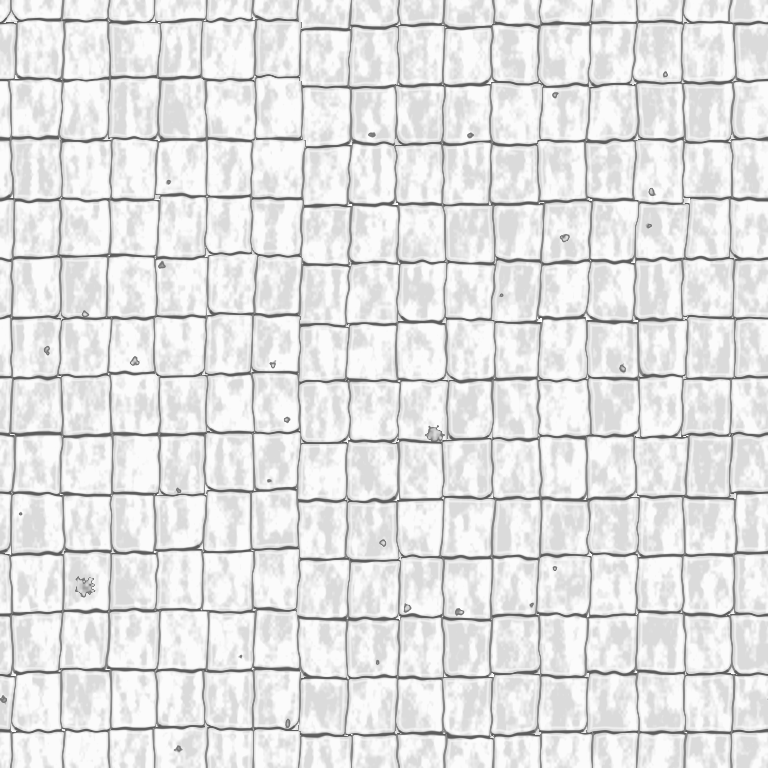
Reproduce this texture map procedurally as a three.js fragment shader.

```glsl
// Pale weathered roof tiles, 16 across and 13 down, with dark uneven seams.
// Each tile is found between jittered joints and beds; its edge distance draws
// the seam, halo and rim, and wrapping noise draws the streaked surface.
varying vec2 vUv;

const vec2 GRID = vec2(16.0, 13.0);
const vec2 GRID_OFFSET = vec2(0.27, 0.63);

vec2 wrap(vec2 cell, vec2 period) {
  return floor(mod(cell + 0.5, period));
}

float hash(vec2 p, float seed) {
  vec3 h = fract(vec3(p, seed) * vec3(0.1031, 0.1030, 0.0973));
  h += dot(h, h.yzx + 33.33);
  return fract((h.x + h.y) * h.z);
}

float tileHash(vec2 id, float seed) {
  return hash(wrap(id, GRID), seed);
}

// Value noise that repeats after a whole number of cells
float noise(vec2 p, vec2 period, float seed) {
  vec2 i = floor(p), f = fract(p);
  f = f * f * (3.0 - 2.0 * f);
  float a = hash(wrap(i, period), seed);
  float b = hash(wrap(i + vec2(1.0, 0.0), period), seed);
  float c = hash(wrap(i + vec2(0.0, 1.0), period), seed);
  float d = hash(wrap(i + 1.0, period), seed);
  return mix(mix(a, b, f.x), mix(c, d, f.x), f.y);
}

float layer(vec2 uv, vec2 freq, vec2 shift, float seed) {
  return noise(uv * freq + shift, freq, seed);
}

// Leaning upright joint on the left of a tile
float jointX(vec2 id, vec2 g) {
  float lean = 0.14 * (tileHash(id, 3.0) - 0.35);
  return id.x + 0.12 * (tileHash(id, 5.0) - 0.5) + lean * (g.y - id.y - 0.5);
}

// Sloping bed below a tile, stepping down at the seventh column
float bedY(vec2 id, vec2 g) {
  float column = wrap(id, GRID).x;
  float sag = column < 5.5 ? 0.01 * column : -0.01 * (16.0 - column);
  float slope = 0.07 * (tileHash(id, 7.0) - 0.5);
  return id.y + sag + 0.07 * (tileHash(id, 11.0) - 0.5) + slope * (g.x - id.x - 0.5);
}

vec2 findTile(vec2 g) {
  vec2 id = floor(g);
  for (int i = 0; i < 3; i++) {
    id.x += step(jointX(id + vec2(1.0, 0.0), g), g.x) - step(g.x, jointX(id, g));
    id.y += step(bedY(id + vec2(0.0, 1.0), g), g.y) - step(g.y, bedY(id, g));
  }
  return id;
}

// Distance inward from the edge of a round-cornered tile
float edgeDistance(vec2 q, float radius) {
  return radius - length(max(radius - q, 0.0)) + max(min(q.x, q.y) - radius, 0.0);
}

// Streaks, blotches and grain, greyer toward the left of each tile
float surface(vec2 uv, vec2 id, vec2 local) {
  vec2 shift = floor(90.0 * vec2(tileHash(id, 13.0), tileHash(id, 17.0)));
  float streak = layer(uv, vec2(112.0, 34.0), shift, 19.0);
  float blotch = layer(uv, vec2(150.0, 96.0), shift, 23.0);
  float grain = layer(uv, vec2(300.0, 220.0), shift, 29.0);
  float tone = 0.05 * (tileHash(id, 31.0) - 0.5) + 0.06 * (local.x - 0.5);
  tone += wrap(id, GRID).x < 5.5 ? 0.012 : -0.006;
  float pattern = 0.5 * streak + 0.3 * blotch + 0.2 * grain;
  return clamp(0.93 + tone + 0.5 * (pattern - 0.5), 0.86, 0.985);
}

// Occasional pit, some near the lower edge, with a dark rough rim
float addPit(float shade, vec2 uv, vec2 id, vec2 fromCorner) {
  float rarity = tileHash(id, 37.0);
  vec2 spot = 0.12 + 0.76 * vec2(tileHash(id, 41.0), tileHash(id, 43.0));
  spot.y *= mix(0.2, 1.0, step(0.5, tileHash(id, 47.0)));
  float radius = mix(0.0025, 0.0055, tileHash(id, 53.0)) + 0.007 * step(0.988, rarity);
  float rough = layer(uv, vec2(256.0), vec2(0.0), 59.0);
  float d = length(fromCorner - spot / GRID) - radius * (0.5 + rough);
  float fill = step(0.87, rarity) * (1.0 - smoothstep(-0.001, 0.001, d));
  float core = 1.0 - smoothstep(-0.004, -0.001, d);
  return mix(shade, mix(0.46, 0.6 + 0.3 * rough, core), fill);
}

void main() {
  vec2 wobble = vec2(layer(vUv, vec2(64.0), vec2(0.0), 61.0),
                     layer(vUv, vec2(80.0), vec2(0.0), 67.0)) - 0.5;
  vec2 g = vUv * GRID - GRID_OFFSET + 0.05 * wobble;
  vec2 id = findTile(g);
  vec2 low = (g - vec2(jointX(id, g), bedY(id, g))) / GRID;
  vec2 high = (vec2(jointX(id + vec2(1.0, 0.0), g), bedY(id + vec2(0.0, 1.0), g)) - g) / GRID;
  vec2 q = min(low, high);

  // Lower corners are sometimes worn round
  float side = step(high.x, low.x);
  float worn = step(low.y, high.y) * pow(tileHash(id, 71.0 + 2.0 * side), 5.0);
  float d = edgeDistance(q, mix(0.004, 0.019, worn));

  // Surface, pale rim and grey halo
  float shade = surface(vUv, id, low / (low + high));
  float rim = 1.0 - smoothstep(0.0, 0.0026, abs(d - 0.0055));
  shade = mix(shade, 0.985, 0.6 * rim);
  shade = mix(shade, 0.82, 0.7 * (1.0 - smoothstep(0.001, 0.0045, abs(d))));
  shade = addPit(shade, vUv, id, low);

  // Seams: beds are darker and wider than joints
  float bed = smoothstep(-0.002, 0.002, q.x - q.y);
  float thickness = 0.65 + 0.7 * layer(vUv, vec2(48.0), vec2(0.0), 79.0);
  float width = mix(0.0019, 0.0027, bed) * thickness;
  float seam = 1.0 - smoothstep(0.25 * width, width, abs(d));
  shade = mix(shade, mix(0.52, 0.36, bed), seam);

  gl_FragColor = vec4(vec3(shade), 1.0);
}
```
